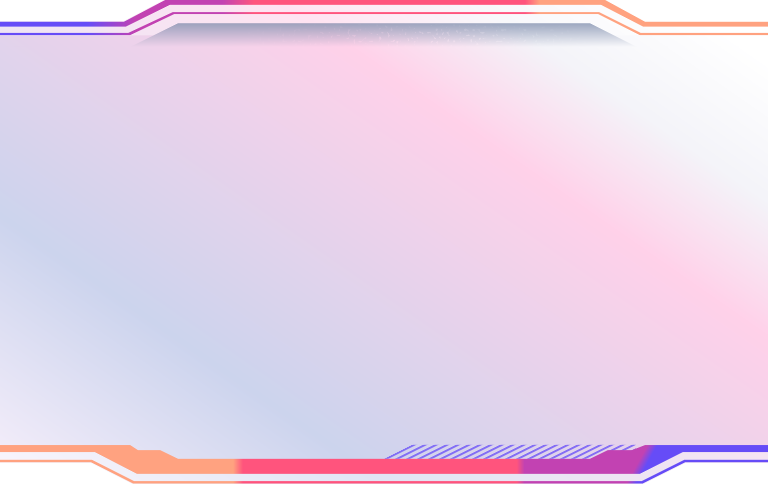
Give the GLSL for this background, as a Shadertoy shader.

```glsl
// Pastel diagonal gradient framed by angular neon bars, a shaded top panel and a hatched strip.

// Layout: the canvas is 100 units high and WIDTH units wide, origin at the lower left.
const float WIDTH = 158.7;
const vec2 GRADIENT_DIR = vec2(0.0057, 0.0082);
const float BLUE_STOP = 0.455, PINK_STOP = 1.155, MIST_STOP = 1.38, WHITE_STOP = 1.62;

const vec3 WHITE = vec3(1.0);
const vec3 LILAC_WHITE = vec3(0.97, 0.94, 0.985);
const vec3 SOFT_BLUE = vec3(0.80, 0.83, 0.93);
const vec3 SOFT_PINK = vec3(1.0, 0.82, 0.915);
const vec3 MIST = vec3(0.955, 0.955, 0.975);
const vec3 VIOLET = vec3(0.40, 0.30, 0.97);
const vec3 MAGENTA = vec3(0.76, 0.26, 0.70);
const vec3 CORAL = vec3(1.0, 0.33, 0.49);
const vec3 ORANGE = vec3(1.0, 0.635, 0.50);
const vec3 SHADE = vec3(0.55, 0.60, 0.71);

const float SHADE_LOW = 90.3, SHADE_HIGH = 95.2;
const float SHADE_OPACITY = 0.85;
const float GAP_WHITENING = 0.4;
const float SPECKLE_SCALE = 1.7;
const float HATCH_PERIOD = 2.27, HATCH_WIDTH = 0.45, HATCH_SLANT = 2.0;
const vec2 HATCH_START = vec2(79.8, 5.2);
const float HATCH_TOP = 8.1, HATCH_END = 131.4;

float ramp(float a, float b, float x) {
    return clamp((x - a) / (b - a), 0.0, 1.0);
}

// Rises from 0 to 1 between k.x and k.y, falls back between k.z and k.w.
float plateau(float x, vec4 k) {
    return ramp(k.x, k.y, x) * (1.0 - ramp(k.z, k.w, x));
}

// Smoothed coverage of the side where d is positive.
float cover(float d) {
    return clamp(d * iResolution.y / 100.0 + 0.5, 0.0, 1.0);
}

float between(float y, float low, float high) {
    return cover(y - low) * cover(high - y);
}

vec2 hashGradient(vec2 cell) {
    float h = fract(sin(dot(cell, vec2(127.1, 311.7))) * 43758.5);
    return vec2(cos(h * 6.2832), sin(h * 6.2832));
}

float gradientNoise(vec2 p) {
    vec2 i = floor(p), f = fract(p);
    vec2 u = f * f * (3.0 - 2.0 * f), e = vec2(1.0, 0.0);
    float a = dot(hashGradient(i), f);
    float b = dot(hashGradient(i + e.xy), f - e.xy);
    float c = dot(hashGradient(i + e.yx), f - e.yx);
    float d = dot(hashGradient(i + e.xx), f - e.xx);
    return mix(mix(a, b, u.x), mix(c, d, u.x), u.y);
}

vec3 backdrop(vec2 p) {
    float t = dot(p, GRADIENT_DIR);
    vec3 c = mix(LILAC_WHITE, SOFT_BLUE, ramp(0.0, BLUE_STOP, t));
    c = mix(c, SOFT_PINK, ramp(BLUE_STOP, PINK_STOP, t));
    c = mix(c, MIST, ramp(PINK_STOP, MIST_STOP, t));
    return mix(c, WHITE, ramp(MIST_STOP, WHITE_STOP, t));
}

vec3 topInk(float x) {
    vec3 c = mix(VIOLET, MAGENTA, ramp(18.0, 28.0, x));
    c = mix(c, CORAL, ramp(46.0, 52.5, x));
    return mix(c, ORANGE, ramp(108.5, 111.5, x));
}

vec3 bottomInk(vec2 p) {
    vec3 c = mix(ORANGE, CORAL, ramp(48.2, 50.2, p.x));
    c = mix(c, MAGENTA, ramp(106.8, 108.4, p.x));
    return mix(c, VIOLET, ramp(133.8, 135.8, p.x - 0.55 * (p.y - 8.0)));
}

void mainImage(out vec4 fragColor, in vec2 fragCoord) {
    vec2 p = fragCoord / iResolution.xy * vec2(WIDTH, 100.0);
    vec3 color = backdrop(p);

    // Edge heights of the top frame
    float topOuter = mix(95.5, 100.3, plateau(p.x, vec4(25.6, 34.7, 124.5, 133.3)));
    float topInner = mix(94.5, 99.0, plateau(p.x, vec4(26.0, 35.1, 124.2, 132.9)));
    float topThinHigh = mix(93.2, 97.5, plateau(p.x, vec4(26.5, 35.7, 123.8, 132.4)));
    float topThinLow = mix(92.75, 97.1, plateau(p.x, vec4(26.9, 36.0, 123.6, 132.2)));
    float shadeTop = mix(SHADE_LOW, SHADE_HIGH, plateau(p.x, vec4(26.9, 36.8, 121.9, 131.6)));

    // Edge heights of the bottom frame
    float barTop = 8.05 - 1.05 * plateau(p.x, vec4(26.9, 28.5, 130.6, 133.3))
                        - 1.8 * plateau(p.x, vec4(33.1, 36.8, 121.9, 125.6));
    float barLow = mix(6.6, 2.1, plateau(p.x, vec4(19.6, 28.3, 132.2, 141.1)));
    float thinHigh = mix(5.0, 0.6, plateau(p.x, vec4(19.0, 27.7, 132.6, 141.4)));
    float thinLow = mix(4.5, 0.1, plateau(p.x, vec4(18.8, 27.5, 132.8, 141.6)));

    // Pale gaps between the bars
    float gap = max(cover(p.y - max(shadeTop, 92.7)), cover(barLow - p.y));
    color = mix(color, WHITE, GAP_WHITENING * gap);

    // Shaded top panel with fine speckles along its fading edge
    float fade = ramp(SHADE_LOW, SHADE_HIGH, p.y);
    float speckle = smoothstep(0.2, 0.5, gradientNoise(p * SPECKLE_SCALE));
    speckle *= plateau(p.x, vec4(50.0, 80.0, 95.0, 122.0)) * (1.0 - fade);
    float shade = SHADE_OPACITY * fade * cover(shadeTop - p.y);
    color = mix(color, SHADE, shade * (1.0 - 0.7 * speckle));

    // Slanted hatching above the bottom bar
    float along = p.x - HATCH_START.x - HATCH_SLANT * (p.y - HATCH_START.y);
    float stripe = abs(fract(along / HATCH_PERIOD + 0.5) - 0.5) * HATCH_PERIOD;
    float hatch = cover((HATCH_WIDTH - stripe) / HATCH_SLANT) * cover(along + HATCH_WIDTH);
    hatch *= between(p.y, HATCH_START.y, HATCH_TOP) * cover(HATCH_END - p.x);
    color = mix(color, VIOLET, 0.75 * hatch);

    // Frame bars, then the white outside
    float topBars = max(between(p.y, topInner, topOuter), between(p.y, topThinLow, topThinHigh));
    float bottomBars = max(between(p.y, barLow, barTop), between(p.y, thinLow, thinHigh));
    color = mix(color, topInk(p.x), topBars);
    color = mix(color, bottomInk(p), bottomBars);
    color = mix(color, WHITE, max(cover(p.y - topOuter - 0.15), cover(thinLow - 0.15 - p.y)));
    fragColor = vec4(color, 1.0);
}
```
